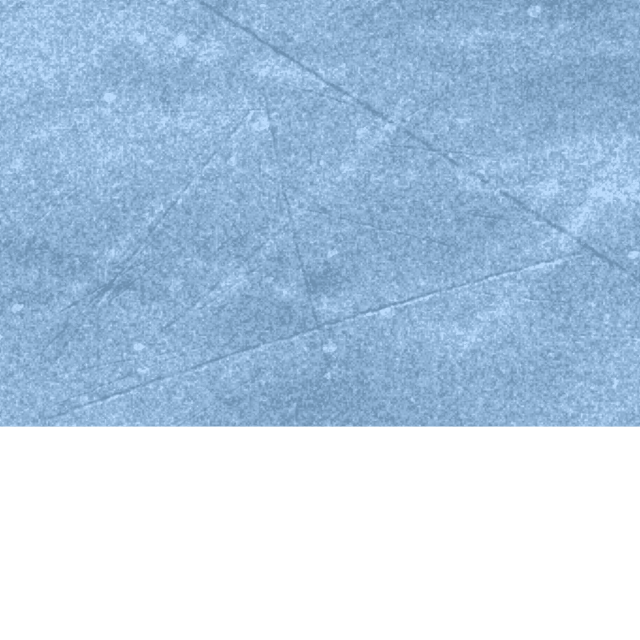
Reproduce this texture procedurally as a WebGL 1 fragment shader.

```glsl
precision highp float;
// Scratched, frosted blue ice sheet above a plain white strip.
uniform vec2 u_resolution;

const vec3 DEEP_ICE = vec3(0.43, 0.57, 0.70);
const vec3 MID_ICE = vec3(0.57, 0.71, 0.845);
const vec3 FROST = vec3(0.73, 0.86, 0.99);
const vec3 WHITE = vec3(1.0);
const float ICE_BOTTOM = 0.3335;    // height of the white strip
const float BASE_TONE = 0.43;
const float CLOUD_CONTRAST = 0.62;
const float FINE_GRAIN = 0.50;
const float COARSE_GRAIN = 0.36;
const float SPECKLE = 0.26;
const int BANDS = 26;
const int SCRATCHES = 18;

float hash(vec2 p) {
  vec3 q = fract(vec3(p.xyx) * 0.1031);
  q += dot(q, q.yzx + 33.33);
  return fract((q.x + q.y) * q.z);
}

float noise(vec2 p) {
  vec2 i = floor(p), f = fract(p);
  f = f * f * (3.0 - 2.0 * f);
  return mix(mix(hash(i), hash(i + vec2(1, 0)), f.x),
             mix(hash(i + vec2(0, 1)), hash(i + vec2(1, 1)), f.x), f.y);
}

float fbm(vec2 p) {
  float sum = 0.0, amp = 0.5;
  for (int i = 0; i < 4; i++) {
    sum += amp * noise(p);
    p = mat2(0.8, 0.6, -0.6, 0.8) * p * 2.03 + 17.0;
    amp *= 0.5;
  }
  return sum / 0.9375;
}

float bell(float x) { return exp(-x * x); }

// Stroke frame: x = fraction along a..b, y = signed offset from a bowed line.
vec2 strokeFrame(vec2 p, vec2 a, vec2 b, float bow) {
  vec2 d = b - a, q = p - a;
  float len = length(d);
  float t = dot(q, d) / (len * len);
  return vec2(t, (d.x * q.y - d.y * q.x) / len - bow * 4.0 * t * (1.0 - t));
}

float taper(float t, float soft) {
  return smoothstep(0.0, soft, t) * smoothstep(1.0, 1.0 - soft, t);
}

// Dark cut with a pale ridge of shavings beside it.
float groove(vec2 p, vec2 a, vec2 b, float bow, float width, float cut, float ridge) {
  vec2 s = strokeFrame(p, a, b, bow);
  s.y += (noise(p * 90.0) - 0.5) * 0.003;
  float wear = 0.55 + 0.9 * noise(p * 45.0 + 8.0);
  float ridgeLine = bell((s.y + width * 1.8) / width);
  return taper(s.x, 0.08) * wear * (ridge * ridgeLine - cut * bell(s.y / width));
}

// Broad frosted or polished bands and thin hairline scratches.
float skateMarks(vec2 p) {
  float tone = 0.0;
  float patchy = smoothstep(0.2, 0.8, fbm(p * 22.0)) + 0.2;
  for (int i = 0; i < BANDS; i++) {
    vec2 k = vec2(float(i), 5.0);
    float steep = step(0.6, hash(k + 40.0));
    float angle = mix(mix(-0.35, 0.4, hash(k)), mix(0.7, 1.1, hash(k)), steep);
    vec2 mid = vec2(hash(k + 11.0), mix(ICE_BOTTOM, 1.0, hash(k + 23.0)));
    vec2 reach = vec2(cos(angle), sin(angle)) * mix(0.12, 0.3, hash(k + 31.0));
    vec2 s = strokeFrame(p, mid - reach, mid + reach, 0.025 * (hash(k + 3.0) - 0.5));
    float width = mix(0.006, 0.022, hash(k + 57.0));
    float strength = hash(k + 71.0) < 0.64 ? 0.22 : -0.17;
    tone += strength * patchy * taper(s.x, 0.4) * bell(s.y / width);
  }
  for (int i = 0; i < SCRATCHES; i++) {
    vec2 k = vec2(float(i), 91.0);
    float angle = mix(-0.5, 1.1, hash(k));
    vec2 mid = vec2(hash(k + 13.0), mix(ICE_BOTTOM, 1.0, hash(k + 29.0)));
    vec2 reach = vec2(cos(angle), sin(angle)) * mix(0.05, 0.16, hash(k + 37.0));
    tone += groove(p, mid - reach, mid + reach, 0.0, 0.0016, 0.16, 0.08);
  }
  return tone;
}

// Ragged chips of snow, at most one per cell.
float flakes(vec2 p, float cells, float chance) {
  vec2 g = p * cells + (vec2(noise(p * 150.0), noise(p * 150.0 + 50.0)) - 0.5) * cells * 0.006;
  vec2 id = floor(g);
  vec2 d = fract(g) - mix(vec2(0.3), vec2(0.7), vec2(hash(id + 3.0), hash(id + 7.0)));
  d = mat2(0.94, -0.34, 0.34, 0.94) * d * vec2(0.8, 1.25);
  float radius = mix(0.09, 0.23, hash(id + 19.0));
  float shape = 1.0 - smoothstep(radius - 0.05, radius + 0.03, length(d));
  return shape * step(hash(id + 61.0), chance) * (0.4 + 0.6 * hash(id + 5.0));
}

void main() {
  vec2 p = gl_FragCoord.xy / u_resolution;
  vec2 along = mat2(0.966, -0.259, 0.259, 0.966) * p;   // drift of the frost

  float clouds = fbm(along * vec2(3.5, 9.0) + 4.0) - 0.5;
  float tone = BASE_TONE + CLOUD_CONTRAST * clouds;
  tone += 0.10 * smoothstep(0.6, 0.0, p.x) * smoothstep(0.5, 0.9, p.y);
  tone += skateMarks(p);

  // Long blade cuts
  tone += groove(p, vec2(0.27, 1.025), vec2(1.06, 0.525), 0.0, 0.0036, 0.38, 0.06);
  tone += groove(p, vec2(0.03, 0.33), vec2(0.94, 0.615), 0.012, 0.0026, 0.30, mix(0.12, 0.42, p.x));
  tone += groove(p, vec2(0.41, 0.87), vec2(0.53, 0.37), -0.006, 0.0026, 0.24, 0.05);
  tone += groove(p, vec2(0.24, 0.47), vec2(0.46, 0.66), 0.0, 0.0024, 0.26, 0.10);
  tone += groove(p, vec2(0.06, 0.40), vec2(0.42, 0.86), 0.008, 0.0026, 0.22, 0.20);

  // Granular frost, stronger where the ice is pale
  float frosting = 0.75 + 0.6 * clamp(tone, 0.0, 1.0);
  float grain = FINE_GRAIN * (noise(p * 340.0) - 0.5) + COARSE_GRAIN * (noise(p * 175.0 + 31.0) - 0.5);
  grain += SPECKLE * smoothstep(0.68, 0.95, noise(p * 230.0 + 77.0));
  tone += grain * frosting;
  tone += 0.22 * flakes(p, 62.0, 0.28) + 0.50 * flakes(p + 0.37, 21.0, 0.10);

  tone = clamp(tone, 0.0, 1.0);
  vec3 ice = mix(DEEP_ICE, MID_ICE, smoothstep(0.0, 1.0, tone * 2.0) * 0.4 + min(tone * 2.0, 1.0) * 0.6);
  ice = mix(ice, FROST, max(tone * 2.0 - 1.0, 0.0));

  float edge = 0.5 / u_resolution.y;
  gl_FragColor = vec4(mix(WHITE, ice, smoothstep(ICE_BOTTOM - edge, ICE_BOTTOM + edge, p.y)), 1.0);
}
```
